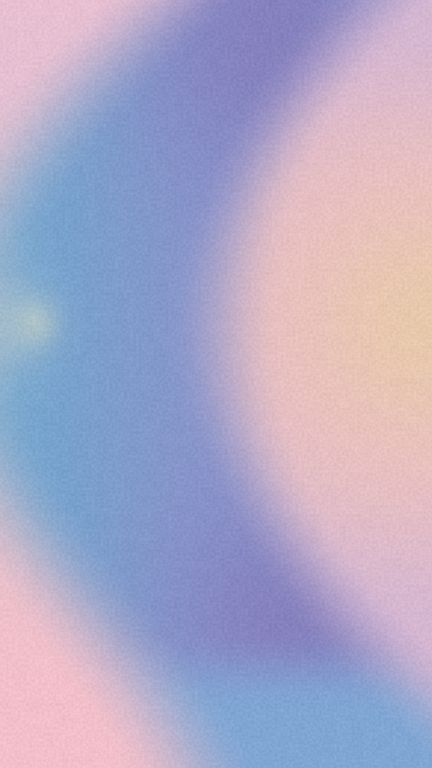
Reproduce this background procedurally as a WebGL 1 fragment shader.

```glsl
precision highp float;
// A soft pastel backdrop: a blue-violet crescent sweeps between pink on the left
// and a peach glow on the right. Two curved edges x = f(y) are blurred by distance,
// each region gets its own gradient, and gradient noise adds a fine paper grain.
uniform vec2 u_resolution;

// Lengths are in canvas heights, origin at the lower left.
const float ASPECT = 0.5625;
const float INNER_X = 0.289;      // leftmost point of the right-hand glow
const float INNER_Y = 0.577;
const float INNER_CURVE = 1.13;
const float INNER_SOFT = 0.062;
const float OUTER_X = -0.037;     // leftmost point of the crescent
const float OUTER_Y = 0.551;
const float OUTER_CURVE = 1.29;
const float OUTER_FLATTEN = 0.70; // straightens the lower left edge
const float OUTER_SOFT = 0.074;
const vec2 GLINT = vec2(0.046, 0.579);
const float GRAIN_SCALE = 260.0;
const float GRAIN_AMOUNT = 0.045;
const float MOTTLE_SCALE = 55.0;
const float MOTTLE_AMOUNT = 0.012;

const vec3 SKY = vec3(0.45, 0.65, 0.81);
const vec3 PERIWINKLE = vec3(0.535, 0.58, 0.795);
const vec3 VIOLET = vec3(0.52, 0.505, 0.745);
const vec3 POOL = vec3(0.50, 0.65, 0.83);
const vec3 PINK_TOP = vec3(0.91, 0.75, 0.82);
const vec3 PINK_LOW = vec3(0.95, 0.75, 0.79);
const vec3 MIST = vec3(0.70, 0.76, 0.80);
const vec3 PEACH = vec3(0.91, 0.785, 0.67);
const vec3 ROSE = vec3(0.91, 0.75, 0.755);
const vec3 LILAC = vec3(0.835, 0.715, 0.82);
const vec3 GLINT_COLOR = vec3(0.73, 0.79, 0.78);

vec2 hashGradient(vec2 cell) {
  vec3 q = fract(cell.xyx * vec3(0.1031, 0.103, 0.0973));
  q += dot(q, q.yzx + 33.33);
  float angle = 6.2832 * fract((q.x + q.y) * q.z);
  return vec2(cos(angle), sin(angle));
}

float gradientNoise(vec2 p) {
  vec2 i = floor(p), f = fract(p);
  vec2 w = f * f * f * (f * (f * 6.0 - 15.0) + 10.0);
  vec2 e = vec2(1.0, 0.0);
  float low = mix(dot(hashGradient(i), f),
                  dot(hashGradient(i + e.xy), f - e.xy), w.x);
  float high = mix(dot(hashGradient(i + e.yx), f - e.yx),
                   dot(hashGradient(i + e.xx), f - e.xx), w.x);
  return mix(low, high, w.y);
}

// Gaussian spot with a separate radius on each axis
float spot(vec2 p, vec2 center, vec2 radius) {
  vec2 d = (p - center) / radius;
  return exp(-dot(d, d));
}

// Blurred step across a curve, using the slope to approximate true distance
float softEdge(float offset, float slope, float softness) {
  return smoothstep(-softness, softness, offset / sqrt(1.0 + slope * slope));
}

vec3 leftColor(vec2 p) {
  vec3 pink = mix(PINK_LOW, PINK_TOP, smoothstep(0.2, 0.8, p.y));
  float dy = (p.y - OUTER_Y) / 0.21;
  return mix(pink, MIST, exp(-dy * dy));
}

vec3 crescentColor(vec2 p) {
  vec3 color = mix(SKY, PERIWINKLE, smoothstep(-0.02, 0.31, p.x));
  float violet = spot(p, vec2(0.37, 0.95), vec2(0.17, 0.18))
               + spot(p, vec2(0.39, 0.20), vec2(0.15, 0.14));
  color = mix(color, VIOLET, min(violet, 1.0));
  return mix(color, POOL, 1.0 - smoothstep(0.07, 0.18, p.y));
}

vec3 glowColor(vec2 p) {
  float r = length((p - vec2(ASPECT, 0.58)) / vec2(0.39, 0.37));
  vec3 color = mix(PEACH, ROSE, smoothstep(0.0, 0.62, r));
  return mix(color, LILAC, smoothstep(0.48, 1.08, r));
}

void main() {
  vec2 p = gl_FragCoord.xy / u_resolution * vec2(ASPECT, 1.0);

  // Left edge of the crescent
  float dy = p.y - OUTER_Y;
  float below = max(-dy, 0.0) / OUTER_FLATTEN;
  float outerX = OUTER_X + OUTER_CURVE * dy * dy / (1.0 + pow(below, 4.0));
  float outerSlope = min(2.0 * OUTER_CURVE * abs(dy), 0.9);
  vec3 color = mix(leftColor(p), crescentColor(p),
                   softEdge(p.x - outerX, outerSlope, OUTER_SOFT));

  // Pale glint on the left, with a wider haze reaching the border
  float haze = spot(p, vec2(0.0, GLINT.y), vec2(0.055, 0.075));
  float glint = spot(p, GLINT, vec2(0.030, 0.032));
  color = mix(color, MIST, 0.65 * haze);
  color = mix(color, GLINT_COLOR, 0.7 * glint);

  // Right edge of the crescent, blurrier around its middle
  dy = p.y - INNER_Y;
  float innerX = INNER_X + INNER_CURVE * dy * dy;
  float soft = INNER_SOFT + 0.018 * exp(-dy * dy / 0.02);
  color = mix(color, glowColor(p),
              softEdge(p.x - innerX, 2.0 * INNER_CURVE * dy, soft));

  // Paper grain
  color += GRAIN_AMOUNT * gradientNoise(p * GRAIN_SCALE);
  color += MOTTLE_AMOUNT * gradientNoise(p * MOTTLE_SCALE + 17.0);
  gl_FragColor = vec4(clamp(color, 0.0, 1.0), 1.0);
}
```
